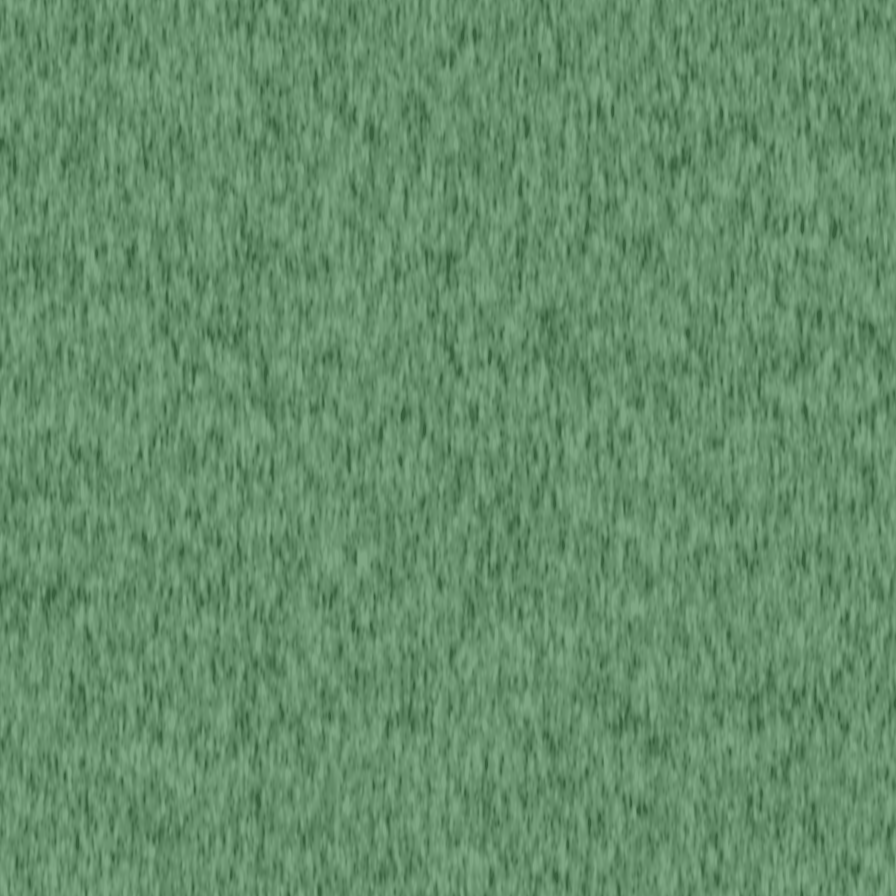
This texture is drawn by a three.js fragment shader. Its source:

```glsl
// Soft green brushed-fibre cloth with short vertical streaks and faint cross bands.
varying vec2 vUv;

#define BASE_GREEN vec3(0.404, 0.562, 0.424)
#define STREAK_CELLS vec2(236.0, 48.0)
#define FINE_CELLS vec2(345.0, 105.0)
#define CLUMP_CELLS vec2(34.0, 46.0)
#define STREAK_WEIGHT 0.85
#define FINE_WEIGHT 0.56
#define CLUMP_WEIGHT 0.19
#define BAND_WEIGHT 0.16
#define CONTRAST 0.048
#define SHADOW_BIAS 0.004
#define SWAY 0.0003

const float TAU = 6.2831853;

// Three random values in 0..1 for a cell
vec3 hash3(vec2 cell) {
  vec3 q = fract(cell.xyx * vec3(0.1031, 0.1030, 0.0973));
  q += dot(q, q.yxz + 33.33);
  return fract((q.xxy + q.yzz) * q.zyx);
}

// Cellular noise: one soft light or dark spot per cell, scaled to unit deviation
float spotNoise(vec2 p) {
  vec2 home = floor(p);
  float sum = 0.0;
  for (int j = -1; j <= 1; j++) {
    for (int i = -1; i <= 1; i++) {
      vec2 cell = home + vec2(float(i), float(j));
      vec3 rnd = hash3(cell);
      vec2 toSpot = cell + rnd.xy - p;
      sum += (2.0 * rnd.z - 1.0) * exp(-4.0 * dot(toSpot, toSpot));
    }
  }
  return sum / 0.36;
}

// Uneven horizontal bands from layered sines
float crossBands(vec2 uv) {
  float wobble = 0.7 * sin(TAU * 3.0 * uv.x) + 0.4 * sin(TAU * 7.0 * uv.x + 1.3);
  return sin(TAU * 8.0 * uv.y + wobble)
       + 0.6 * sin(TAU * 19.0 * uv.y - 1.6 * wobble + 2.0);
}

void main() {
  // Fibres lean very slightly from side to side
  vec2 uv = vUv;
  uv.x += SWAY * sin(TAU * (6.0 * uv.y + 2.0 * uv.x));

  // Streaks, fine grain, clumps and bands; offsets keep the layers apart
  float tone = STREAK_WEIGHT * spotNoise(uv * STREAK_CELLS + 17.0)
             + FINE_WEIGHT * spotNoise(uv * FINE_CELLS + 411.0)
             + CLUMP_WEIGHT * spotNoise(uv * CLUMP_CELLS + 803.0)
             + BAND_WEIGHT * crossBands(uv);

  // Gaps between fibres fall off darker than the highlights rise
  tone = clamp(tone, -3.0, 2.4);
  float shade = CONTRAST * tone - SHADOW_BIAS * tone * tone;
  gl_FragColor = vec4(BASE_GREEN + shade, 1.0);
}
```
